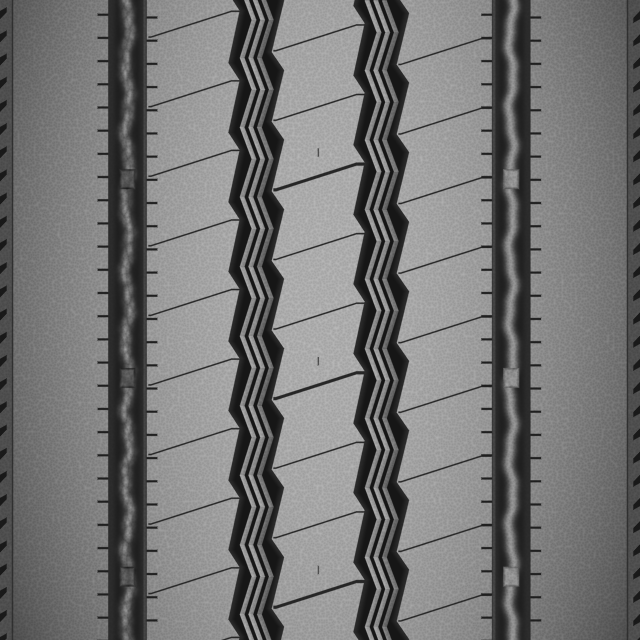
Give the GLSL for this pattern, as a WebGL 2 fragment shader.

```glsl
#version 300 es
precision highp float;
#define PITCH 0.1087
#define SIPE_SLOPE 0.32
#define SIPE_HALF 0.0012
#define RIDGE_GAP 0.0135
#define RIDGE_HALF 0.0038
#define GROOVE_X 0.2998
#define GROOVE_HALF 0.0302
#define NOTCH_LENGTH 0.0165
#define BAR_PITCH 0.3105
#define GRAIN_SCALE 240.0
#define GRAIN_DEPTH 0.085
#define MID_X 0.499

uniform vec2 u_resolution;
out vec4 outColor;

const float DEEP = 0.085;
const float SHADOW = 0.15;

float fill(float d) {
  float aa = 0.8 / min(u_resolution.x, u_resolution.y);
  return 1.0 - smoothstep(-aa, aa, d);
}

vec2 hash2(vec2 p) {
  vec3 q = fract(p.xyx * vec3(0.1031, 0.1030, 0.0973));
  q += dot(q, q.yzx + 33.33);
  return fract((q.xx + q.yz) * q.zy);
}

// Distance to the nearest scattered point
float cellular(vec2 p) {
  vec2 cell = floor(p), f = p - cell;
  float nearest = 2.0;
  for (int j = -1; j <= 1; j++)
    for (int i = -1; i <= 1; i++) {
      vec2 o = vec2(i, j);
      nearest = min(nearest, length(o + hash2(cell + o) - f));
    }
  return nearest;
}

// Triangle wave from 0 to 1 and back, climbing over the given part of a cycle
float skewWave(float t, float rise) {
  float f = fract(t);
  return min(f / rise, (1.0 - f) / (1.0 - rise));
}

// Distance to the nearest whole number
float toWhole(float t) { return abs(fract(t + 0.5) - 0.5); }

float boxDistance(vec2 p, vec2 halfSize) {
  vec2 d = abs(p) - halfSize;
  return max(d.x, d.y);
}

// Rubber surface, lit along the middle
float rubber(vec2 p) {
  float dx = p.x - 0.5, dy = p.y - 0.55;
  return 0.68 - 1.05 * dx * dx - (0.22 + 0.9 * dx * dx) * dy * dy;
}

// Slanted cuts across the three middle ribs; every third central one is wide
float sipes(float tone, float x, float t) {
  for (int i = 0; i < 3; i++) {
    float run = x - (0.2318 + 0.1953 * float(i));
    float ramp = clamp(run - 0.004, 0.0, 0.126);
    float phase = t - 0.533 - 0.1965 * float(i) + SIPE_SLOPE * ramp / PITCH;
    bool wide = i == 1 && mod(floor(phase + 0.5), 3.0) == 2.0;
    float thickness = wide ? SIPE_HALF * 2.1 : SIPE_HALF;
    float d = toWhole(phase) * PITCH - thickness;
    float inside = fill(abs(run - 0.073) - 0.073);
    tone = mix(tone, SHADOW, fill(d) * inside);
  }
  return tone;
}

// Zigzag groove with three parallel ridges on its floor
float zigzag(float tone, float x, float t) {
  float left = -0.0436 + 0.0176 * skewWave(t - 0.904, 0.25);
  float right = 0.0241 + 0.0195 * skewWave(t - 0.749, 0.26);
  float groove = fill(max(left - x, x - right));
  float wall = smoothstep(0.012, 0.0, min(x - left, right - x));
  float bed = mix(DEEP, 0.165, wall);
  float swing = fract(t - 0.832) < 0.455 ? 0.05 : -0.02;
  float across = x + 0.0085 - 0.0185 * skewWave(t - 0.832, 0.455);
  for (int k = -1; k <= 1; k++) {
    float d = across - float(k) * RIDGE_GAP;
    float light = (k == 1 ? 0.43 : 0.57) + swing - 14.0 * d;
    bed = mix(bed, light, fill(abs(d) - RIDGE_HALF));
  }
  return mix(tone, bed, groove);
}

// Straight groove: edge notches, wavy ridge and wear bars
float straightGroove(float tone, float x, float v, float t, float side, float worn) {
  float dx = x - MID_X - side * GROOVE_X;
  float notch = toWhole(3.0 * t - 0.635 - 0.12 * step(0.0, dx)) * PITCH / 3.0;
  float reach = abs(dx) - GROOVE_HALF - NOTCH_LENGTH;
  tone = mix(tone, 0.12, fill(max(notch - 0.0017, reach)));
  float bed = mix(0.17, 0.12, smoothstep(0.026, 0.014, abs(dx)));
  bed += 0.1 * smoothstep(0.004, 0.0, abs(dx + side * 0.027));
  float bend = 0.0035 * sin(6.2832 * t + side) + 0.0012 * sin(15.7 * t);
  float crest = exp(-pow((dx - bend) / 0.0085, 2.0));
  bed += crest * (side > 0.0 ? 0.46 : 0.18 + 0.28 * worn);
  float along = (fract((v - 0.280) / BAR_PITCH + 0.5) - 0.5) * BAR_PITCH;
  float bar = boxDistance(vec2(dx, along), vec2(0.0125, 0.0155));
  float face = (side > 0.0 ? 0.50 : 0.27) + 0.12 * worn;
  bed = mix(bed, face - 0.18 * smoothstep(-0.005, 0.0, bar), fill(bar));
  return mix(tone, bed, fill(abs(dx) - GROOVE_HALF));
}

void main() {
  vec2 p = gl_FragCoord.xy / u_resolution;
  float v = 1.0 - p.y, t = v / PITCH;
  float grain = cellular(p * GRAIN_SCALE) - 0.48;
  float worn = 1.0 - cellular(p * vec2(110.0, 65.0));

  float tone = sipes(rubber(p), p.x, t);
  // Small upright marks on the central rib
  float markRow = (fract((v - 0.2383) / (3.0 * PITCH) + 0.5) - 0.5) * 3.0 * PITCH;
  tone = mix(tone, 0.27, fill(boxDistance(vec2(p.x - 0.4974, markRow), vec2(0.001, 0.0065))));

  for (int i = 0; i < 2; i++) {
    float n = float(i);
    tone = zigzag(tone, p.x - 0.4004 - 0.1953 * n, t - 0.18 * n);
    tone = straightGroove(tone, p.x, v, t, 2.0 * n - 1.0, worn);
  }

  // Outer edge strips with slanted nicks
  float edge = min(p.x, 1.0 - p.x);
  tone = mix(tone, 0.31, fill(edge - 0.0185));
  tone = mix(tone, 0.19, fill(abs(edge - 0.0195) - 0.0012));
  float nick = toWhole(3.0 * t - 0.65 + 22.0 * p.x) * PITCH / 3.0;
  tone = mix(tone, 0.1, fill(max(nick - 0.0065 + 0.25 * edge, edge - 0.0105)));

  tone += grain * GRAIN_DEPTH * smoothstep(0.05, 0.5, tone);
  outColor = vec4(vec3(clamp(tone, 0.0, 1.0)), 1.0);
}
```
